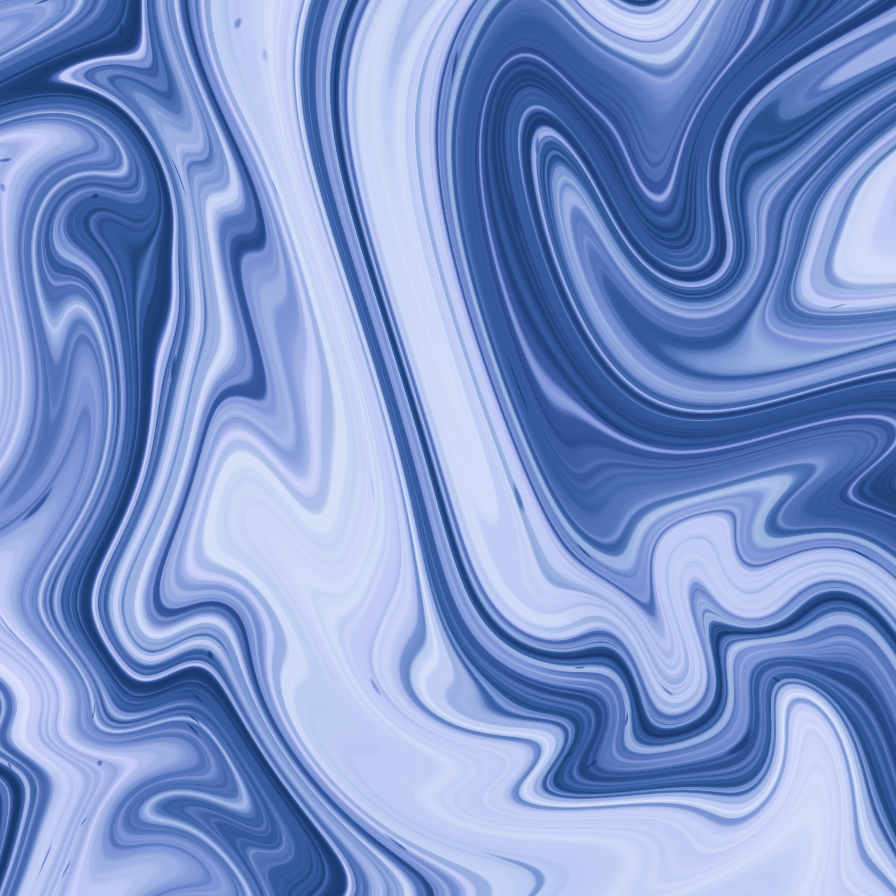
This texture is drawn by a Shadertoy shader. Its source:

```glsl
// Blue marbled paint: folded liquid bands with dark rims, pale threads and fine combed lines.

float hash(float n) { return fract(sin(n * 127.1 + 11.7) * 4375.85); }

// Fold the plane with layered, rotated sines.
vec2 foldPlane(vec2 p) {
    float freq = 1.0;
    for (int i = 0; i < 4; i++) {
        float k = float(i);
        p += 0.92 / freq * sin(freq * p.yx + vec2(1.3 + 2.1 * k, 4.0 - 1.7 * k));
        p = mat2(0.82, 0.57, -0.57, 0.82) * p;
        freq *= 1.55;
    }
    return p;
}

// Layers of paint with random tones in -0.5..0.5; faded where too thin to show.
float strata(float x, float pixel, float softness) {
    float id = floor(x);
    float edge = max(softness, min(pixel * 1.5, 1.0));
    float blend = smoothstep(1.0 - edge, 1.0, x - id);
    float tone = mix(hash(id), hash(id + 1.0), blend) - 0.5;
    return tone * (1.0 - smoothstep(0.4, 1.0, pixel));
}

// Small dark slivers, stretched along the flow.
float flecks(vec2 q) {
    vec2 g = q * vec2(6.5, 1.8);
    vec2 id = floor(g);
    float h = hash(id.x + 17.3 * id.y);
    vec2 v = fract(g) - 0.5 - 0.5 * (vec2(hash(h * 31.0), hash(h * 57.0)) - 0.5);
    return step(0.88, h) * smoothstep(0.14, 0.05, length(v));
}

// Navy through periwinkle to near white; tone is spread evenly over 0..1.
vec3 paint(float t) {
    vec3 c = vec3(0.10, 0.22, 0.43);
    c = mix(c, vec3(0.13, 0.26, 0.48), smoothstep(0.00, 0.05, t));
    c = mix(c, vec3(0.21, 0.35, 0.62), smoothstep(0.05, 0.17, t));
    c = mix(c, vec3(0.32, 0.45, 0.72), smoothstep(0.18, 0.32, t));
    c = mix(c, vec3(0.48, 0.58, 0.83), smoothstep(0.32, 0.48, t));
    c = mix(c, vec3(0.61, 0.69, 0.89), smoothstep(0.48, 0.68, t));
    c = mix(c, vec3(0.75, 0.80, 0.96), smoothstep(0.69, 0.88, t));
    return mix(c, vec3(0.85, 0.88, 0.98), smoothstep(0.89, 1.0, t));
}

void mainImage(out vec4 fragColor, in vec2 fragCoord) {
    vec2 uv = fragCoord / iResolution.y;
    vec2 turned = mat2(0.89, 0.45, -0.45, 0.89) * (uv - 0.5);
    vec2 q = foldPlane(turned * 5.7 + vec2(2.9, 4.5));

    // Flow coordinate: its contours are the paint bands.
    float flow = q.x + 0.7 * sin(q.y * 0.9);
    flow += 0.25 * sin(flow * 2.3 + 1.0);
    float pixel = fwidth(flow);

    // Broad pools, with evenly spread tones and soft shoulders.
    float pool = flow * 0.95;
    float id = floor(pool);
    float shoulder = 0.09 + 0.25 * hash(id);
    float level = mix(fract(id * 0.618), fract(id * 0.618 + 0.618),
                      smoothstep(1.0 - shoulder, 1.0, pool - id)) - 0.5;
    float rimDist = abs(fract(pool + 0.5) - 0.5);

    // Finer lines crowd around the rims and in a few combed zones.
    float combed = smoothstep(0.2, 0.9, sin(q.y * 0.8 + uv.x * 3.0 + 2.0));
    float crowd = clamp(0.32 + exp(-rimDist * rimDist * 14.0) + 0.6 * combed, 0.0, 1.0);
    float lines = 0.55 * strata(flow * 2.9 + 0.3, pixel * 2.9, 0.35)
                + 0.50 * strata(flow * 8.5, pixel * 8.5, 0.25) * crowd
                + 0.42 * strata(flow * 23.0, pixel * 23.0, 0.35) * crowd
                + 0.16 * strata(flow * 47.0, pixel * 47.0, 0.6);

    // Slow shading inside the pools.
    float cloud = sin(q.y * 1.4 + 2.0 * uv.y) * sin(q.x * 1.1 - q.y * 0.6 + 1.0);

    float rim = exp(-rimDist * rimDist * 130.0);
    float thread = exp(-pow((rimDist - 0.16) * 38.0, 2.0));
    float s = -0.07 + 0.95 * level + lines + 0.13 * cloud
            - 0.34 * rim + 0.2 * thread - 0.3 * flecks(q);
    vec3 col = paint(1.0 / (1.0 + exp(-5.0 * s)));

    // Faint violet and teal sheen in the combed lines.
    float sheen = strata(flow * 13.0 + 5.0, pixel * 13.0, 0.6) * crowd;
    col += sheen * vec3(0.02, -0.015, 0.02);

    fragColor = vec4(clamp(col, 0.0, 1.0), 1.0);
}
```
